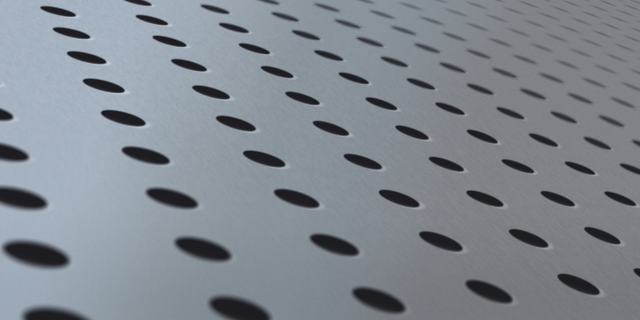
This texture is drawn by a Shadertoy shader. Its source:

```glsl
// Perforated brushed metal sheet seen at a slant with shallow focus.
// An inverse perspective maps the canvas onto a hole lattice; each cell holds
// one ellipse, whose edge softens away from the focal depth.

float hash(vec2 p) {
    return fract(sin(dot(p, vec2(127.1, 311.7))) * 43758.5453);
}

float noise(vec2 p) {
    vec2 i = floor(p), f = fract(p);
    f = f * f * (3.0 - 2.0 * f);
    return mix(mix(hash(i), hash(i + vec2(1, 0)), f.x),
               mix(hash(i + vec2(0, 1)), hash(i + vec2(1, 1)), f.x), f.y);
}

// Slight lens bend, then perspective: lattice position in xy, depth in z
vec3 sheetPosition(vec2 q) {
    float bend = q.y < 0.4635 ? 0.092 * (q.x - 0.26) : 0.051 * (q.x - 0.885);
    q.y -= (q.y - 0.4635) * bend;
    mat3 perspective = mat3(0.4203, 0.0552, 0.0929,
                            0.0380, 0.0820, -0.071,
                            0.3854, 0.3698, 1.0);
    vec3 h = inverse(perspective) * vec3(q, 1.0);
    return vec3(h.xy, 1.0) / h.z;
}

// Cool sheen on the left fading to neutral grey on the right
vec3 metalColor(vec2 q) {
    float s = q.x + 0.35 * (q.y - 0.5) + 0.12 * (noise(q * 4.0) - 0.5);
    vec3 color = mix(vec3(0.65, 0.70, 0.75), vec3(0.54, 0.58, 0.61), smoothstep(0.2, 0.9, s));
    color = mix(color, vec3(0.50, 0.51, 0.53), smoothstep(0.9, 1.6, s));
    return color - 0.04 * smoothstep(0.6, 1.0, q.y);
}

void mainImage(out vec4 fragColor, in vec2 fragCoord) {
    // Units of canvas height, y pointing down
    vec2 q = vec2(fragCoord.x, iResolution.y - fragCoord.y) / iResolution.y;
    vec3 sheet = sheetPosition(q);
    float depth = sheet.z;
    float nearBlur = max(1.0 - depth, 0.0);
    float farBlur = max(depth - 1.4, 0.0);
    float focus = exp(-6.0 * nearBlur - 3.0 * farBlur);

    // Brushed grain running along the columns, plus fine speckle
    vec3 color = metalColor(q);
    float grain = noise(sheet.xy * vec2(45.0, 7.0)) + noise(sheet.xy * vec2(90.0, 20.0)) - 1.0;
    color += 0.022 * focus * grain;
    color += 0.012 * (noise(q * 190.0) - 0.5);

    // Elliptical hole: radius 1 in the frame of its two half axes
    mat2 toHole = inverse(mat2(0.152, 0.152, -0.054, 0.158));
    vec2 hole = toHole * (sheet.xy - round(sheet.xy));
    float radius = length(hole);
    vec2 outward = hole / max(radius, 0.001);

    // Edge softness from focus blur and pixel size
    vec2 frame = toHole * sheet.xy;
    float slope = length(vec2(dot(outward, dFdx(frame)), dot(outward, dFdy(frame)))) * iResolution.y;
    float blur = 0.0015 + 0.04 * nearBlur + 0.012 * farBlur + 0.7 / iResolution.y;
    float soft = min(blur * slope, 0.9);
    float cover = 1.0 - smoothstep(1.0 - soft, 1.0 + soft, radius);

    // Light catching the lower right rim
    float rim = smoothstep(1.0, 1.12, radius) * (1.0 - smoothstep(1.12, 1.4, radius));
    color += 0.10 * focus * rim * smoothstep(0.4, 1.0, dot(outward, vec2(0.89, 0.45)));

    // Dark opening, paler with distance and faintly lit at its lower side
    vec3 opening = vec3(0.11, 0.11, 0.13) + 0.04 * smoothstep(0.2, 1.0, hole.y);
    float strength = 1.0 - 0.75 * smoothstep(1.35, 2.2, depth);
    color = mix(color, opening, cover * strength);

    fragColor = vec4(clamp(color, 0.0, 1.0), 1.0);
}
```
